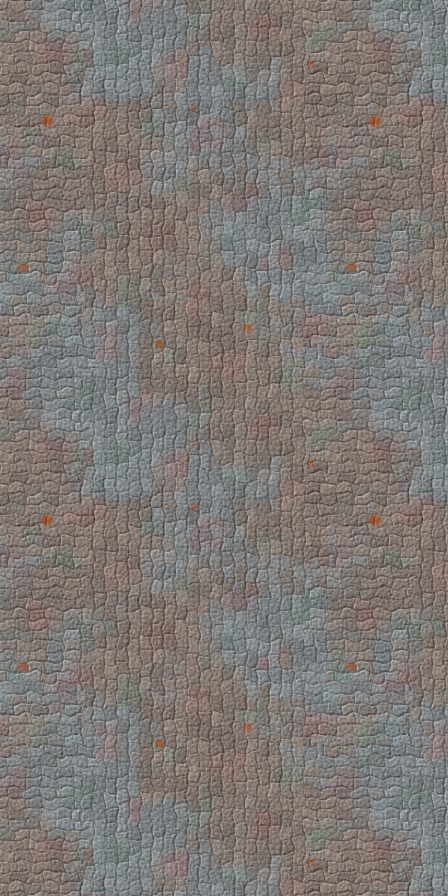
Reproduce this texture procedurally as a WebGL 1 fragment shader.

```glsl
precision highp float;
uniform vec2 u_resolution;

const float TAU = 6.2831853;
const vec2 PERIOD = vec2(0.732, 0.891); // one repeat, in canvas widths

float hash(vec2 c) {
  return fract(sin(dot(c, vec2(12.99, 78.23))) * 4375.85);
}

// Wrapping cellular noise: nearest and second nearest distance
vec2 cellular(vec2 t, vec2 n) {
  vec2 q = t * n, cell = floor(q), best = vec2(2.0);
  for (int j = -1; j <= 1; j++) {
    for (int i = -1; i <= 1; i++) {
      vec2 c = cell + vec2(float(i), float(j));
      vec2 id = mod(c, n);
      float d = length(c + vec2(hash(id), hash(id + 57.0)) - q);
      best = d < best.x ? vec2(d, best.x) : vec2(best.x, min(best.y, d));
    }
  }
  return best;
}

// Uneven hand-laid joints
vec2 warp(vec2 t) {
  vec2 w = sin(TAU * (t.yx * vec2(9.0, 11.0) + t * vec2(4.0, 3.0)));
  w += 0.7 * sin(TAU * (t.yx * vec2(23.0, 19.0) - t * vec2(8.0, 13.0)));
  return t + 0.0035 * w;
}

// Chip grid: x = distance to the joint in canvas widths, yz = chip id
vec3 chip(vec2 t) {
  t = warp(t);
  float ragged = 0.06 * (hash(vec2(3.0, mod(floor(t.y * 15.0), 15.0))) - 0.5);
  float x = fract(t.x + ragged);
  bool upright = x > 0.27 && x < 0.95;
  vec2 n = upright ? vec2(28.0, 28.0) : vec2(38.0, 20.0);
  vec2 size = (upright ? PERIOD : PERIOD.yx) / n;
  vec2 q = (upright ? t : t.yx) * n;
  q.y += 0.6 * hash(vec2(mod(floor(q.x), n.x), 9.0));
  vec2 id = mod(floor(q), n) + (upright ? 0.0 : 50.0);
  vec2 f = fract(q);
  vec2 edge = min(f, 1.0 - f) * size + vec2(0.0, 0.0007);
  return vec3(min(edge.x, edge.y) + 0.0015 * hash(id + 7.0), id);
}

float height(vec2 t) {
  vec3 c = chip(t);
  vec2 crumble = cellular(t, vec2(64.0, 78.0));
  return smoothstep(0.0, 0.005, c.x) * (0.55 + 0.45 * hash(c.yz))
    + 0.45 * smoothstep(0.0, 0.5, crumble.y - crumble.x);
}

// Scattered rust spots, one in each cell of a coarse grid
float rust(vec2 t) {
  float amount = 0.0;
  for (int k = 0; k < 6; k++) {
    vec2 cell = vec2(mod(float(k), 3.0), floor(float(k) / 3.0));
    vec2 spot = (cell + 0.15 + 0.7 * vec2(hash(cell + 21.0), hash(cell + 34.0))) / vec2(3.0, 2.0);
    vec2 d = (fract(t - spot + 0.5) - 0.5) * PERIOD * vec2(0.8, 1.0);
    float radius = 0.009 + 0.008 * hash(cell + 5.0);
    amount = max(amount, 1.0 - smoothstep(0.4 * radius, radius, length(d)));
  }
  return amount;
}

void main() {
  vec2 p = vec2(gl_FragCoord.x, u_resolution.y - gl_FragCoord.y) / u_resolution.x;
  vec2 t = fract(p / PERIOD);
  vec3 c = chip(t);
  float tone = hash(c.yz + 3.0);
  vec2 grain = cellular(t, vec2(108.0, 132.0));

  // Blocky drift between brown and blue-grey
  vec2 block = mod(floor(warp(t) * vec2(7.0, 8.0)), vec2(7.0, 8.0));
  float drift = 0.55 * cos(TAU * (t.x - t.y - 0.3))
    + 0.25 * sin(TAU * (2.0 * t.x + 3.0 * t.y))
    + 0.8 * (hash(block + 11.0) - 0.5) + 0.6 * (tone - 0.5);
  vec3 color = mix(vec3(0.515, 0.468, 0.44), vec3(0.495, 0.52, 0.53),
    smoothstep(-0.35, 0.6, drift));

  // Faint pink and green stains
  float stain = sin(TAU * (3.0 * t.x - 2.0 * t.y)) + sin(TAU * (2.0 * t.x + 5.0 * t.y + 0.3));
  stain += 1.2 * (hash(c.yz + 29.0) - 0.5);
  color = mix(color, vec3(0.55, 0.43, 0.42), 0.55 * smoothstep(0.9, 2.1, stain));
  color = mix(color, vec3(0.44, 0.52, 0.48), 0.45 * smoothstep(1.1, 2.2, -stain));

  // Relief lit from the upper left
  vec2 e = vec2(0.0018, 0.0016) / PERIOD;
  float relief = height(t + e) - height(t - e);
  color *= 0.97 + 0.16 * (hash(c.yz + 17.0) - 0.5) + 0.22 * (grain.x - 0.4);
  color += 0.15 * clamp(relief, -0.9, 1.1);

  // Dark joints and rust
  color -= vec3(0.09, 0.1, 0.1) * (1.0 - smoothstep(0.0005, 0.0035, c.x));
  float corroded = rust(t) * (0.45 + 0.5 * hash(c.yz + 41.0));
  color = mix(color, vec3(0.6, 0.31, 0.17) + 0.1 * relief, corroded);
  gl_FragColor = vec4(color + 0.012, 1.0);
}
```
